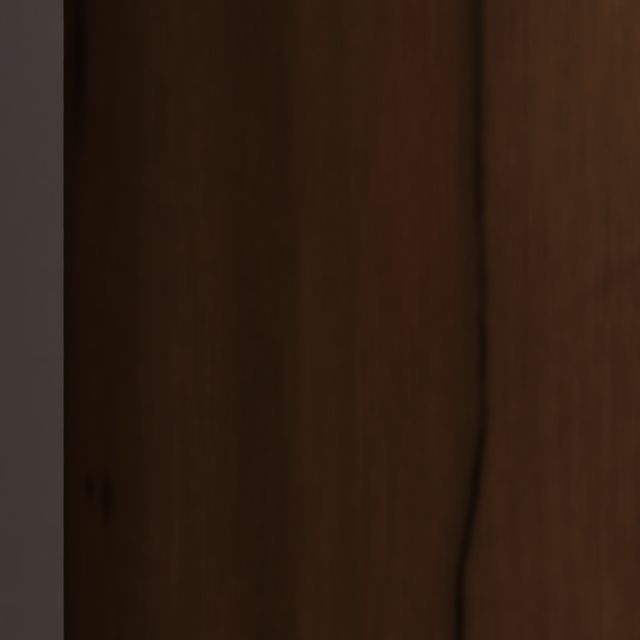
A WebGL 2 fragment shader for this texture:

```glsl
#version 300 es
precision highp float;
// Dark, softly lit wood with vertical grain beside a plain grey strip.
// Broad colour bands set the tone; stretched noise adds grain, and
// distance-based shadows add the broken crack, the knot and the dark edge.
uniform vec2 u_resolution;
out vec4 fragColor;

float hash(vec2 p) {
    vec3 q = fract(vec3(p.xyx) * 0.1031);
    q += dot(q, q.yzx + 33.33);
    return fract((q.x + q.y) * q.z);
}

float noise(vec2 p) {
    vec2 i = floor(p), f = fract(p);
    f = f * f * (3.0 - 2.0 * f);
    return mix(mix(hash(i), hash(i + vec2(1, 0)), f.x),
               mix(hash(i + vec2(0, 1)), hash(i + vec2(1, 1)), f.x), f.y);
}

// Sum of octaves, centred on zero
float fbm(vec2 p) {
    float sum = 0.0, amp = 0.5;
    for (int i = 0; i < 4; i++) {
        sum += amp * (noise(p) - 0.5);
        p = p * 2.03 + 17.3;
        amp *= 0.5;
    }
    return sum;
}

// Soft elliptical spot
float spot(vec2 p, vec2 centre, vec2 radius) {
    vec2 d = (p - centre) / radius;
    return exp(-dot(d, d));
}

// Horizontal place of the crack at height y
float crackX(float y) {
    float x = 0.718 + 0.022 * smoothstep(0.08, 0.24, y);
    x += 0.014 * smoothstep(0.20, 0.36, y);
    x -= 0.006 * smoothstep(0.52, 0.72, y);
    return x + 0.004 * fbm(vec2(3.0, y * 26.0));
}

vec3 woodTone(vec2 p) {
    float x = p.x + 0.012 * fbm(p * vec2(4.0, 2.0));
    vec3 c = mix(vec3(0.120, 0.064, 0.029), vec3(0.165, 0.100, 0.053), smoothstep(0.15, 0.29, x));
    c = mix(c, vec3(0.150, 0.087, 0.043), smoothstep(0.31, 0.40, x));
    c = mix(c, vec3(0.182, 0.110, 0.058), smoothstep(0.43, 0.49, x));
    c = mix(c, vec3(0.206, 0.118, 0.065), smoothstep(0.52, 0.65, x));
    c = mix(c, vec3(0.188, 0.112, 0.062), smoothstep(0.67, 0.73, x));
    // Lighter board right of the crack, brightest at the upper right
    float side = smoothstep(-0.004, 0.035, p.x - crackX(p.y));
    vec3 board = mix(vec3(0.218, 0.128, 0.073), vec3(0.246, 0.147, 0.087), smoothstep(0.77, 0.95, x));
    c = mix(c, board, side);
    c += vec3(0.032, 0.024, 0.017) * spot(p, vec2(1.0, 1.0), vec2(0.22, 0.40));
    // Reddish heartwood and a paler streak
    c += vec3(0.011, -0.002, -0.001) * spot(p, vec2(0.64, 0.66), vec2(0.08, 0.28));
    c += vec3(0.012, 0.008, 0.005) * spot(p, vec2(0.482, 0.45), vec2(0.011, 0.55));
    return c;
}

float grain(vec2 p) {
    float warp = 0.010 * fbm(p * vec2(4.0, 3.0));
    float wide = fbm(vec2((p.x + warp) * 24.0, p.y * 2.6));
    float fine = fbm(vec2((p.x + warp) * 80.0, p.y * 5.0 + 9.0));
    float mottle = fbm(p * vec2(60.0, 36.0));
    return 0.985 + 0.17 * wide + 0.17 * fine + 0.14 * mottle;
}

float shadows(vec2 p) {
    // Crack: strongest low down, breaking into faint pieces higher up
    float d = p.x - crackX(p.y);
    float strength = mix(0.38, 0.68, spot(p, vec2(p.x, 0.24), vec2(1.0, 0.15)));
    strength = max(strength, 0.62 * (1.0 - smoothstep(0.04, 0.20, p.y)));
    strength *= 0.9 + 0.9 * fbm(vec2(p.y * 11.0, 5.0));
    float shade = 1.0 - strength * exp(-pow(d / 0.0095, 2.0));
    shade *= 1.0 - 0.16 * exp(-pow((d + 0.016) / 0.020, 2.0));
    // Fine line in the right board
    shade *= 1.0 - 0.07 * exp(-pow((p.x - 0.822) / 0.004, 2.0)) * smoothstep(0.2, 0.6, p.y);
    // Knot at the lower left
    shade *= 1.0 - 0.36 * spot(p, vec2(0.141, 0.237), vec2(0.009, 0.024));
    shade *= 1.0 - 0.42 * spot(p, vec2(0.167, 0.222), vec2(0.011, 0.040));
    // Dark fold at the upper left and shade along the strip
    shade *= 1.0 - 0.55 * spot(p, vec2(0.122, 0.92), vec2(0.015, 0.15));
    shade *= 1.0 - 0.32 * exp(-max(p.x - 0.1, 0.0) / 0.016);
    // Faint diagonal figure on the right
    float bend = p.y - 0.545 - 0.7 * (p.x - 0.93);
    shade *= 1.0 - 0.07 * exp(-pow(bend / 0.018, 2.0)) * smoothstep(0.86, 0.96, p.x);
    return shade;
}

void main() {
    vec2 p = gl_FragCoord.xy / u_resolution;
    vec3 wood = woodTone(p) * grain(p) * shadows(p);

    // Grey strip, slightly cooler toward the top
    vec3 strip = mix(vec3(0.238, 0.211, 0.196), vec3(0.258, 0.223, 0.217), p.y);
    strip *= 1.0 + 0.04 * fbm(p * vec2(40.0, 30.0));
    strip *= 1.0 + 0.04 * smoothstep(0.0, 0.1, p.x);

    float edge = 0.0994 + 0.001 * fbm(vec2(p.y * 60.0, 2.0));
    float soft = max(0.0018, 1.0 / u_resolution.x);
    vec3 colour = mix(strip, wood, smoothstep(edge - soft, edge + soft, p.x));
    fragColor = vec4(clamp(colour, 0.0, 1.0), 1.0);
}
```
